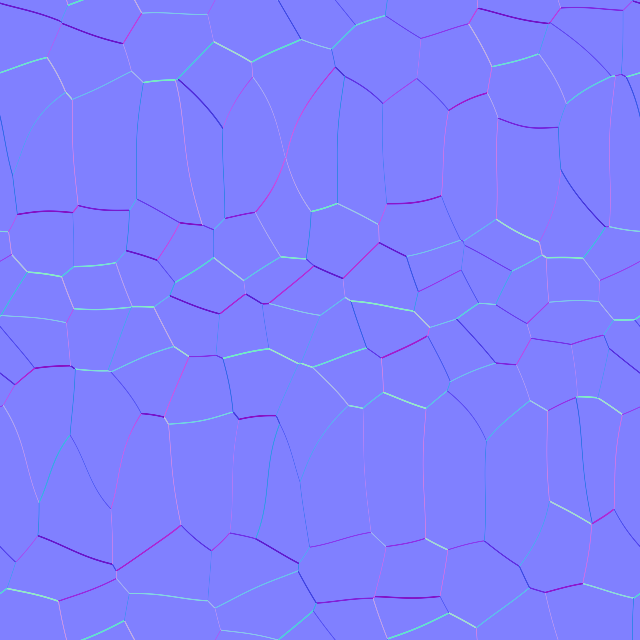
This texture map is drawn by a Shadertoy shader. Its source:

```glsl
// Tangent-space normal map of a cracked skin: thin tilted seams between flat cells in tall and short bands.

#define ROWS 10.0          // cell rows over the canvas, tall ones at 2 and 7
#define COLUMNS 12.0       // cell columns in the inner rows
#define EDGE_COLUMNS 8.0   // cell columns in the top and bottom rows
#define SQUEEZE 0.54       // contrast between tall and short bands
#define PLATEAU 0.13       // evenness of the short bands
#define BAND_SHIFT 0.012   // vertical offset of the bands
#define JITTER 0.96        // irregularity of the cells
#define WOBBLE 0.03        // bending of the seams
#define HALF_WIDTH_X 0.0006  // half width of upright seams
#define HALF_WIDTH_Y 0.0012  // half width of level seams
#define SOFTNESS 0.35      // blur of the seam edges in pixels
#define TILT vec2(0.58, 0.86) // steepness of the seams per axis

const float TAU = 6.2831853;

float hash(vec2 p) {
    return fract(sin(dot(p, vec2(127.1, 311.7))) * 43758.5453);
}

vec2 hash2(vec2 p) {
    return vec2(hash(p), hash(p + 37.3));
}

// Offset from p to a scattered cell centre; id wraps so the map tiles.
vec2 cellOffset(vec2 p, vec2 neighbour, out vec2 id) {
    float row = floor(p.y) + neighbour.y;
    id.y = mod(row, ROWS);
    bool outer = id.y < 1.5 || id.y > ROWS - 2.5;
    bool tall = abs(mod(id.y, 0.5 * ROWS) - 2.0) < 0.5;
    float count = outer ? EDGE_COLUMNS : COLUMNS;
    float cellWidth = COLUMNS / count;
    float column = floor(p.x / cellWidth) + neighbour.x;
    id.x = mod(column, count);
    vec2 spread = JITTER * vec2(1.0, tall ? 0.5 : 1.0);
    vec2 centre = 0.5 + spread * (hash2(id + 5.3) - 0.5);
    float stagger = 0.5 * mod(id.y, 2.0);
    return vec2((column + centre.x + stagger) * cellWidth, row + centre.y) - p;
}

void mainImage(out vec4 fragColor, in vec2 fragCoord) {
    vec2 uv = fragCoord / iResolution.xy;
    float pixel = 1.0 / min(iResolution.x, iResolution.y);

    // Stretch the rows into bands, then bend them slightly
    float phase = 2.0 * TAU * (uv.y - BAND_SHIFT);
    float bands = SQUEEZE * sin(phase) - 0.5 * PLATEAU * sin(2.0 * phase);
    float density = 1.0 + SQUEEZE * cos(phase) - PLATEAU * cos(2.0 * phase);
    vec2 p = vec2(COLUMNS * uv.x, ROWS * (uv.y + bands / (2.0 * TAU)));
    vec2 stretch = vec2(COLUMNS, ROWS * density);
    p += WOBBLE * sin(TAU * vec2(4.0, 6.0) * uv.yx + vec2(0.8, 2.1));

    // Nearest cell
    vec2 id, nearId = vec2(0.0), nearest = vec2(9.0);
    for (int j = -2; j <= 2; j++)
    for (int i = -2; i <= 2; i++) {
        vec2 offset = cellOffset(p, vec2(i, j), id);
        if (dot(offset, offset) < dot(nearest, nearest)) {
            nearest = offset;
            nearId = id;
        }
    }

    // Nearest seam, measured in canvas units
    float seamDistance = 1.0;
    vec2 seamDirection = vec2(0.0, 1.0), otherId = nearId;
    for (int j = -2; j <= 2; j++)
    for (int i = -2; i <= 2; i++) {
        vec2 offset = cellOffset(p, vec2(i, j), id);
        vec2 apart = offset - nearest;
        if (dot(apart, apart) < 0.00001) continue;
        vec2 across = normalize(apart);
        vec2 gradient = across * stretch;
        float d = dot(0.5 * (nearest + offset), across) / length(gradient);
        if (d < seamDistance) {
            seamDistance = d;
            seamDirection = normalize(gradient);
            otherId = id;
        }
    }

    // Each seam slopes from the higher cell down to the lower one
    float drop = hash(nearId + 11.9) - hash(otherId + 11.9);
    float step01 = smoothstep(0.0, 0.45, abs(drop));
    float slope = sign(drop) * mix(0.65, 1.0, step01);
    float halfWidth = mix(HALF_WIDTH_X, HALF_WIDTH_Y, abs(seamDirection.y))
                    * mix(0.75, 1.1, step01);
    float cover = 1.0 - smoothstep(halfWidth - SOFTNESS * pixel,
                                   halfWidth + SOFTNESS * pixel, seamDistance);

    // Encode the normal as colour
    vec2 lean = seamDirection * TILT * slope * cover;
    vec3 normal = vec3(lean, sqrt(max(0.0, 1.0 - dot(lean, lean))));
    fragColor = vec4(0.5 + 0.5 * normal, 1.0);
}
```
